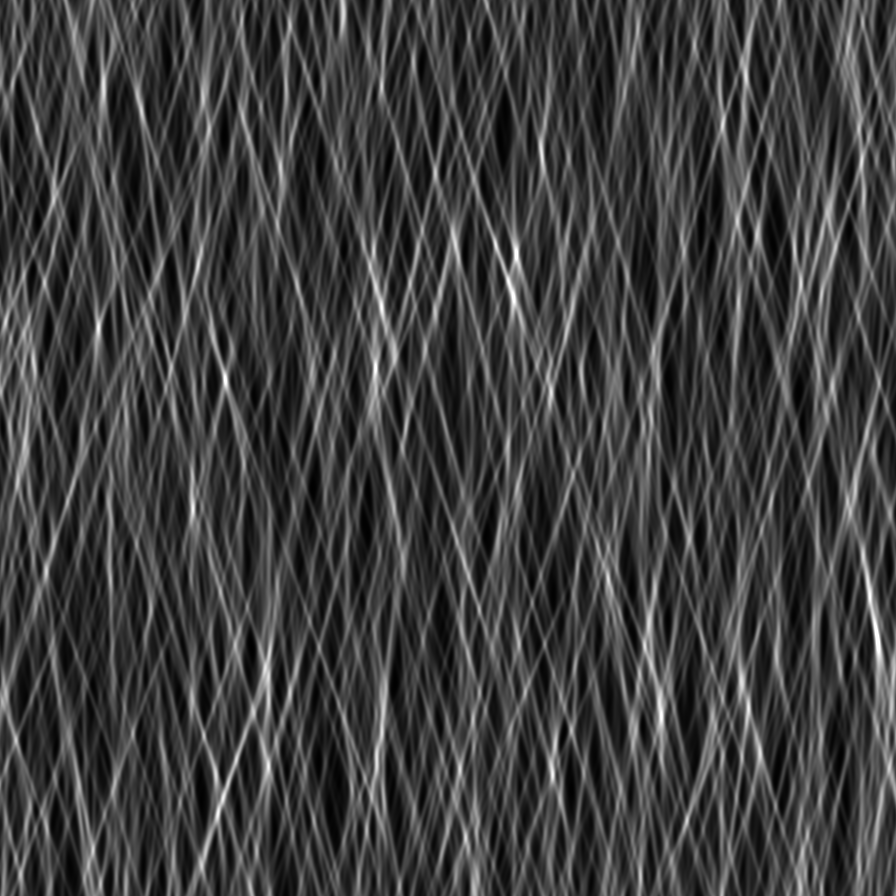
Give the GLSL for this texture, as a three.js fragment shader.

```glsl
varying vec2 vUv;

float hash(vec2 p) {
  vec3 q = fract(vec3(p.xyx) * vec3(0.1031, 0.1030, 0.0973));
  q += dot(q, q.yzx + 33.33);
  return fract((q.x + q.y) * q.z);
}

// Gradient noise along a line, with its own seed per strand
float gradientNoise(float t, float seed) {
  float cell = floor(t);
  float f = t - cell;
  float left = (hash(vec2(cell, seed)) * 4.0 - 2.0) * f;
  float right = (hash(vec2(cell + 1.0, seed)) * 4.0 - 2.0) * (f - 1.0);
  return mix(left, right, f * f * f * (f * (f * 6.0 - 15.0) + 10.0));
}

// One sheet of nearly parallel strands, one strand per column
float strandLayer(vec2 p, float slant, float layer) {
  float phase = hash(vec2(layer, 7.0));
  float bend = 0.012 * sin(3.0 * p.y + 4.0 * p.x + 6.2832 * phase);
  float across = (p.x - slant * (p.y - 0.5) + bend) * 21.0 + phase * 37.0 + 20.0;
  float column = floor(across);
  float seed = column + layer * 101.0;

  // Thin soft profile, in canvas units
  float center = mix(0.12, 0.88, hash(vec2(seed, 1.0)));
  float offset = (across - column - center) / 21.0;
  float profile = exp(-0.5 * pow(abs(offset) / 0.0021, 2.0));

  // Few strands are strong, and each fades in and out along its length
  float strength = hash(vec2(seed, 2.0));
  float along = p.y * 3.5 + 10.0 * hash(vec2(seed, 3.0));
  float fade = smoothstep(-0.4, 0.4, gradientNoise(along, seed));
  return profile * strength * strength * fade;
}

void main() {
  // Sheets fan out to both sides of vertical and add up
  float light = 0.0;
  for (int i = 0; i < 48; i++) {
    float layer = float(i);
    float slant = mix(-0.36, 0.36, (layer + 0.5) / 48.0);
    light += strandLayer(vUv, slant, layer);
  }
  gl_FragColor = vec4(vec3(min(light * 0.286, 1.0)), 1.0);
}
```
